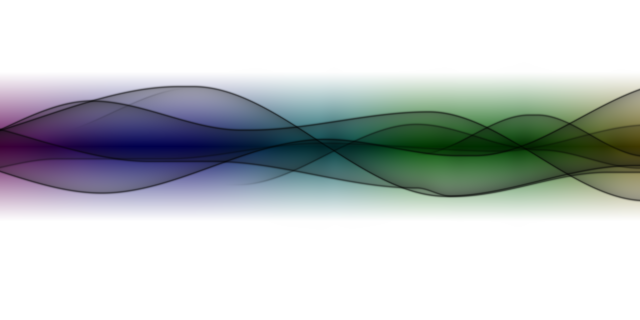
Give the GLSL for this background, as a WebGL 2 fragment shader.

```glsl
#version 300 es
precision highp float;
// Translucent wavy veils crossing a horizontal band of rainbow glow on white.
// Each veil edge is a sum of eased rises; it darkens the glow with a fine
// line and a soft shade falling towards the axis of the band.

uniform vec2 u_resolution;
out vec4 fragColor;

const float AXIS = 0.542;        // height of the band's centre
const float HALF_BAND = 0.234;   // distance from the axis to white
const vec3 PAPER = vec3(1.0);
const vec3 PLUM = vec3(0.37, 0.0, 0.32);
const vec3 NAVY = vec3(0.0, 0.0, 0.39);
const vec3 TEAL = vec3(0.0, 0.34, 0.37);
const vec3 GREEN = vec3(0.0, 0.36, 0.0);
const vec3 OLIVE = vec3(0.40, 0.34, 0.0);

// Hue of the glow along the width, x from 0 to 2.
vec3 glowHue(float x) {
    vec3 hue = mix(PLUM, NAVY, smoothstep(-0.08, 0.46, x));
    hue = mix(hue, TEAL, smoothstep(0.56, 1.02, x));
    hue = mix(hue, GREEN, smoothstep(1.0, 1.36, x));
    return mix(hue, OLIVE, smoothstep(1.58, 2.06, x));
}

// Height above the axis: a start value plus four eased rises.
float wave(float x, float start, vec4 from, vec4 to, vec4 rise) {
    return start + dot(rise, smoothstep(from, to, vec4(x)));
}

// Light left by a veil with its edge at height h; y is measured from the axis.
float veil(float y, float h, float strength, float pixel) {
    float d = y - h;
    float above = smoothstep(-pixel, pixel, d);
    float inside = mix(above, 1.0 - above, smoothstep(-0.02, 0.02, h));
    float shade = 0.34 * exp(-abs(d) / 0.045) * inside;
    float width = max(0.0035, pixel);
    float line = 0.38 * exp(-d * d / (width * width));
    return 1.0 - strength * (shade + line);
}

void main() {
    vec2 p = gl_FragCoord.xy / u_resolution * vec2(2.0, 1.0);
    float pixel = 1.0 / u_resolution.y;
    float x = p.x;
    float y = p.y - AXIS;

    // Glow fading from the axis to the paper.
    float glow = pow(max(1.0 - abs(y) / HALF_BAND, 0.0), 1.1);
    vec3 color = mix(PAPER, glowHue(x), glow);

    // Long veils spanning the width.
    float crest = wave(x, -0.005, vec4(-0.31, 0.604, 1.393, 3.0),
        vec4(0.56, 1.393, 1.98, 4.0), vec4(0.193, -0.344, 0.096, 0.0));
    float shoulder = wave(x, -0.026, vec4(-0.26, 0.286, 0.78, 1.34),
        vec4(0.286, 0.755, 1.34, 2.02), vec4(0.169, -0.091, 0.057, -0.279));
    float trough = wave(x, -0.003, vec4(-0.34, 0.318, 1.016, 1.484),
        vec4(0.318, 1.016, 1.43, 2.135), vec4(-0.143, 0.169, -0.052, 0.234));
    float descent = wave(x, 0.096, vec4(-0.26, 0.664, 1.302, 1.42),
        vec4(0.469, 1.302, 1.41, 1.9), vec4(-0.143, -0.083, -0.026, 0.075));
    float core = wave(x, -0.089, vec4(-0.16, 0.52, 1.0, 1.56),
        vec4(0.18, 1.0, 1.56, 2.03), vec4(0.05, 0.05, -0.026, 0.083));

    // Partial veils that fade in or out along the width.
    float rising = wave(x, -0.12, vec4(0.742, 1.302, 1.69, 3.0),
        vec4(1.302, 1.69, 2.0, 4.0), vec4(0.19, -0.081, -0.057, 0.0));
    float hump = wave(x, -0.026, vec4(1.3, 1.68, 3.0, 3.0),
        vec4(1.654, 2.02, 4.0, 4.0), vec4(0.125, -0.13, 0.0, 0.0));
    float fold = wave(x, 0.029, vec4(0.1, 3.0, 3.0, 3.0),
        vec4(0.6, 4.0, 4.0, 4.0), vec4(0.154, 0.0, 0.0, 0.0));

    float light = veil(y, crest, 1.0, pixel);
    light *= veil(y, shoulder, 1.0, pixel);
    light *= veil(y, trough, 1.0, pixel);
    light *= veil(y, descent, 0.9, pixel);
    light *= veil(y, core, 0.6, pixel);
    light *= veil(y, rising, 0.75 * smoothstep(0.68, 1.0, x), pixel);
    light *= veil(y, hump, 0.9 * smoothstep(1.28, 1.45, x), pixel);
    float foldFade = smoothstep(0.2, 0.35, x) * (1.0 - smoothstep(0.45, 0.6, x));
    light *= veil(y, fold, 0.25 * foldFade, pixel);

    fragColor = vec4(color * light, 1.0);
}
```
